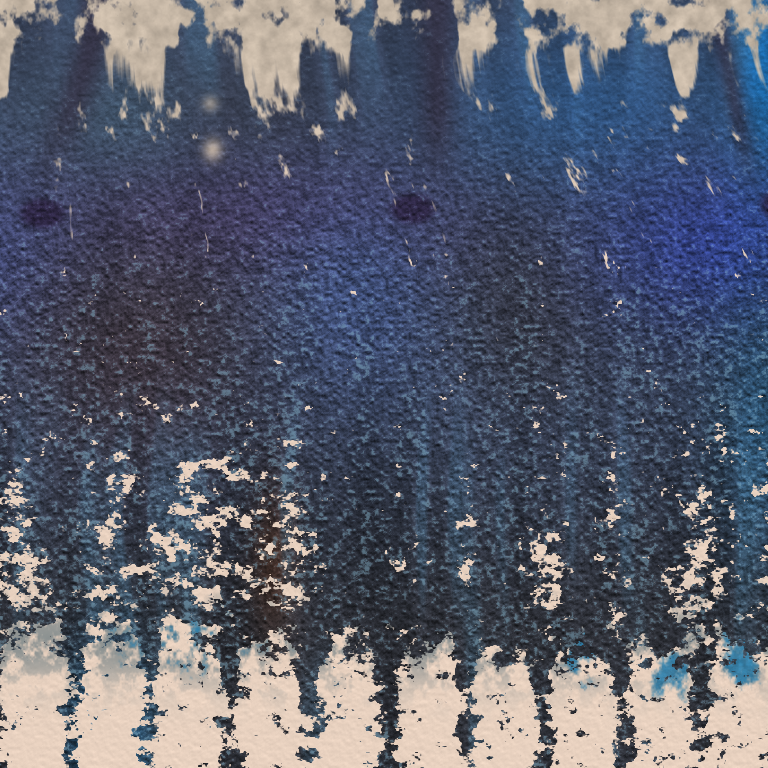
A three.js fragment shader for this texture:

```glsl
varying vec2 vUv;

float hash(vec2 p) {
  vec3 q = fract(p.xyx * 0.1031);
  q += dot(q, q.yzx + 33.33);
  return fract((q.x + q.y) * q.z);
}

float noise(vec2 p) {
  vec2 i = floor(p), f = fract(p);
  f = f * f * (3.0 - 2.0 * f);
  return mix(mix(hash(i), hash(i + vec2(1, 0)), f.x),
             mix(hash(i + vec2(0, 1)), hash(i + vec2(1, 1)), f.x), f.y);
}

float fbm(vec2 p, float gain) {
  float sum = 0.0, weight = 1.0, total = 0.0;
  for (int i = 0; i < 4; i++) {
    sum += weight * noise(p);
    total += weight;
    weight *= gain;
    p = p * 2.03 + 17.3;
  }
  return sum / total;
}

float bell(float x, float centre, float width) {
  float d = (x - centre) / width;
  return exp(-d * d);
}

float glow(vec2 p, vec2 centre, vec2 size) {
  return bell(p.x, centre.x, size.x) * bell(p.y, centre.y, size.y);
}

// Columns where the dry brush leaves flecks of bare paper
float dryColumns(float x) {
  return 0.85 * bell(x, 0.02, 0.05) + 0.8 * bell(x, 0.14, 0.04)
       + 1.0 * bell(x, 0.265, 0.075) + 0.8 * bell(x, 0.385, 0.035)
       + 0.6 * bell(x, 0.52, 0.014) + 0.65 * bell(x, 0.61, 0.015)
       + 0.9 * bell(x, 0.715, 0.032) + 0.85 * bell(x, 0.8, 0.024)
       + 0.95 * bell(x, 0.915, 0.045) + 0.8 * bell(x, 1.0, 0.02);
}

float topPaper(vec2 p) {
  float reach = 0.05 * bell(p.x, 0.01, 0.03) + 0.07 * bell(p.x, 0.19, 0.05)
              + 0.05 * bell(p.x, 0.3, 0.05) + 0.05 * bell(p.x, 0.42, 0.06)
              + 0.04 * bell(p.x, 0.6, 0.015) + 0.05 * bell(p.x, 0.77, 0.06)
              + 0.06 * bell(p.x, 0.91, 0.04) - 0.06 * bell(p.x, 0.1, 0.035)
              - 0.07 * bell(p.x, 0.57, 0.016) - 0.03 * bell(p.x, 0.65, 0.02);
  float edge = 0.98 - reach - 0.12 * (noise(vec2(p.x * 36.0, 3.0)) - 0.45);
  return 0.7 * smoothstep(edge - 0.07, edge + 0.05, p.y)
       + 0.14 * smoothstep(edge - 0.2, edge, p.y);
}

float bottomPaper(vec2 p) {
  float sway = 0.012 * (noise(p * vec2(9.0, 7.0)) - 0.5);
  float gap = abs(fract((p.x + sway - 0.095) / 0.1025 + 0.5) - 0.5);
  float stroke = 1.0 - smoothstep(0.01, 0.23, gap);
  float edge = 0.155 + 0.045 * bell(p.x, 0.15, 0.2) - 0.04 * stroke;
  float tongues = 1.0 - smoothstep(edge - 0.06, edge + 0.06, p.y);
  float flecks = dryColumns(p.x) * (1.0 - smoothstep(0.24, 0.58, p.y));
  flecks *= 0.6 + 0.4 * smoothstep(0.17, 0.26, p.y);
  return max(0.56 * flecks, 0.94 * tongues) - 0.55 * stroke * tongues;
}

vec3 pool(vec3 base, vec3 tint, float amount, vec2 p, vec2 centre, vec2 size) {
  return mix(base, tint, amount * glow(p, centre, size));
}

vec3 inkColour(vec2 p) {
  vec3 c = mix(vec3(0.19, 0.20, 0.23), vec3(0.23, 0.27, 0.36), smoothstep(0.15, 0.5, p.y));
  // Broad wet pools
  c = pool(c, vec3(0.26, 0.36, 0.44), 0.7, p, vec2(0.15, 0.83), vec2(0.13, 0.1));
  c = pool(c, vec3(0.21, 0.23, 0.29), 0.8, p, vec2(0.33, 0.86), vec2(0.1, 0.09));
  c = pool(c, vec3(0.26, 0.23, 0.38), 0.8, p, vec2(0.35, 0.71), vec2(0.38, 0.09));
  c = pool(c, vec3(0.24, 0.28, 0.47), 0.8, p, vec2(0.0, 0.65), vec2(0.11, 0.11));
  c = pool(c, vec3(0.24, 0.21, 0.25), 0.95, p, vec2(0.18, 0.54), vec2(0.17, 0.16));
  c = pool(c, vec3(0.25, 0.32, 0.50), 0.8, p, vec2(0.47, 0.61), vec2(0.11, 0.13));
  c = pool(c, vec3(0.22, 0.23, 0.28), 0.9, p, vec2(0.69, 0.61), vec2(0.1, 0.15));
  c = pool(c, vec3(0.19, 0.35, 0.54), 0.85, p, vec2(0.78, 0.87), vec2(0.2, 0.12));
  c = pool(c, vec3(0.20, 0.26, 0.58), 0.9, p, vec2(0.96, 0.68), vec2(0.17, 0.11));
  c = pool(c, vec3(0.16, 0.34, 0.47), 0.75, p, vec2(1.0, 0.45), vec2(0.07, 0.18));
  c = pool(c, vec3(0.10, 0.43, 0.70), 0.9, p, vec2(1.0, 0.91), vec2(0.05, 0.13));
  c = pool(c, vec3(0.34, 0.20, 0.13), 0.6, p, vec2(0.355, 0.27), vec2(0.03, 0.1));
  c = pool(c, vec3(0.12, 0.36, 0.53), 0.8, p, vec2(0.14, 0.04), vec2(0.06, 0.12));
  // Upright strokes
  float streak = noise(vec2(p.x * 46.0 + noise(p * 6.0), p.y * 3.0));
  float outer = smoothstep(0.1, 0.3, abs(p.y - 0.65));
  c *= 1.0 + (streak - 0.5) * mix(0.15, 0.45, outer);
  c = mix(c, vec3(0.22, 0.40, 0.51), 0.3 * smoothstep(0.6, 0.9, streak) * outer);
  float dark = bell(p.x, 0.09 + 0.3 * (p.y - 0.85), 0.027)
             + bell(p.x, 0.57, 0.025) + bell(p.x, 0.96 - 0.2 * (p.y - 0.85), 0.015);
  c = mix(c, vec3(0.20, 0.18, 0.25), 0.75 * min(dark, 1.0) * smoothstep(0.72, 0.87, p.y));
  // Settled drops
  for (int i = 0; i < 3; i++) {
    float k = float(i);
    vec2 d = (p - vec2(0.055 + 0.482 * k, 0.722 + 0.006 * k)) / vec2(0.031, 0.021);
    c = mix(c, vec3(0.16, 0.12, 0.23), 0.75 * (1.0 - smoothstep(0.6, 1.2, length(d))));
  }
  return c;
}

void main() {
  vec2 p = vUv;
  float blur = smoothstep(0.62, 0.95, p.y);
  float sharp = 1.0 - 0.7 * blur;
  // Paper tooth, lit from above
  vec2 tooth = p * vec2(165.0, 200.0);
  float grain = fbm(tooth, 0.5);
  float relief = grain - fbm(tooth + vec2(0.2, 0.6), 0.5);
  vec3 ink = inkColour(p) * (1.0 + sharp * (0.65 * relief + 0.9 * (grain - 0.5)));
  float worn = noise(p * vec2(42.0, 7.0)) * (1.0 - smoothstep(0.5, 0.75, p.y));
  float glint = smoothstep(0.6, 0.85, grain + 0.2 * (worn - 0.35));
  ink = mix(ink, vec3(0.42, 0.56, 0.63), 0.6 * glint * sharp);

  vec3 paper = mix(vec3(0.91, 0.82, 0.75), vec3(0.80, 0.74, 0.67), blur);
  paper *= 1.0 + 0.1 * relief * sharp - 0.3 * blur * (fbm(p * 70.0, 0.5) - 0.35);
  // Grey film and thin blue wash over the lower paper
  float patches = fbm(p * vec2(55.0, 45.0), 0.65);
  float film = smoothstep(0.4, 0.65, patches) * bell(p.y, 0.165, 0.055);
  paper = mix(paper, vec3(0.43, 0.49, 0.51), 0.75 * film);
  float washArea = glow(p, vec2(0.87, 0.125), vec2(0.035, 0.045))
                 + glow(p, vec2(0.965, 0.15), vec2(0.035, 0.07))
                 + 0.8 * glow(p, vec2(0.76, 0.15), vec2(0.04, 0.05))
                 + 0.65 * glow(p, vec2(0.25, 0.17), vec2(0.17, 0.07));
  float wash = smoothstep(0.42, 0.6, 0.55 * washArea + 0.5 * (patches - 0.25));
  paper = mix(paper, vec3(0.12, 0.45, 0.63) * (0.8 + 0.4 * grain), 0.85 * wash);

  // Ragged edge between paint and bare paper
  float bare = max(topPaper(p), bottomPaper(p));
  float flake = fbm(p * mix(vec2(50.0, 66.0), vec2(58.0, 42.0), blur), mix(0.75, 0.5, blur));
  flake = 0.5 + 1.25 * (flake - 0.5);
  float level = 0.86 - 0.66 * bare;
  float soft = mix(0.05, 0.13, blur);
  float exposed = smoothstep(level - soft, level + soft, flake);
  exposed = max(exposed, 0.85 * glow(p, vec2(0.277, 0.805), vec2(0.012, 0.014)));
  exposed = max(exposed, 0.6 * glow(p, vec2(0.274, 0.865), vec2(0.01, 0.01)));
  gl_FragColor = vec4(mix(ink, paper, exposed), 1.0);
}
```
